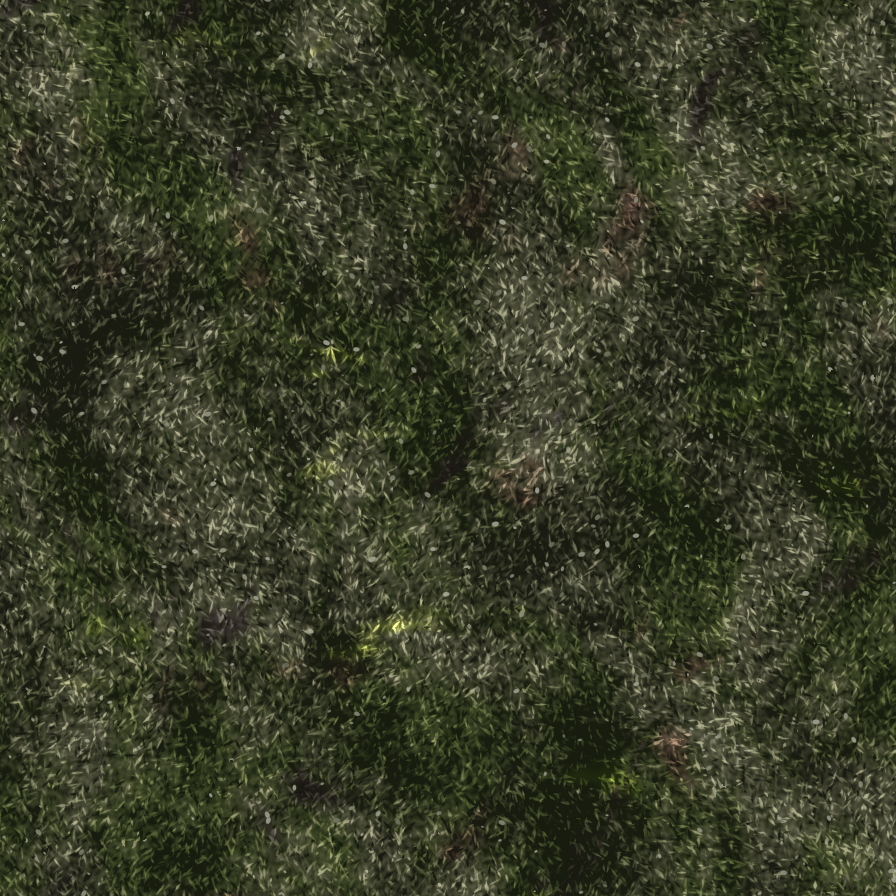
A WebGL 2 fragment shader for this texture:

```glsl
#version 300 es
precision highp float;
// Shaded rough turf: matted blades, dry streaks, bare soil and pale litter.
#define PATCH_SCALE 5.5
#define BLADE_LAYERS 9
#define BLADE_CELLS 46.0
#define BLADE_LENGTH 0.60
#define BLADE_WIDTH 0.10
#define BLADE_CONTRAST 1.40
#define BASE_TONE 0.45
#define PATCH_CONTRAST 0.55
#define GRAIN_CONTRAST 0.26
#define SOFTNESS 0.0006
#define SPECK_CELLS 46.0
#define SOIL_LEVEL 0.36

uniform vec2 u_resolution;
out vec4 fragColor;

vec3 hash3(vec2 p) {
    vec3 q = fract(p.xyx * vec3(0.1031, 0.1030, 0.0973));
    q += dot(q, q.yxz + 33.33);
    return fract((q.xxy + q.yzz) * q.zyx);
}

float cornerSlope(vec2 cell, vec2 offset) {
    float a = 6.2832 * hash3(cell + 71.0).x;
    return dot(vec2(cos(a), sin(a)), offset);
}

// Gradient noise, roughly -1 to 1
float noise(vec2 p) {
    vec2 i = floor(p), f = p - i;
    vec2 u = f * f * f * (f * (f * 6.0 - 15.0) + 10.0);
    vec2 e = vec2(1.0, 0.0);
    float low = mix(cornerSlope(i, f), cornerSlope(i + e, f - e), u.x);
    float high = mix(cornerSlope(i + e.yx, f - e.yx), cornerSlope(i + 1.0, f - 1.0), u.x);
    return 1.5 * mix(low, high, u.y);
}

float fbm(vec2 p) {
    float sum = 0.0, amp = 0.6;
    for (int i = 0; i < 4; i++) {
        sum += amp * noise(p);
        p = mat2(1.6, 1.2, -1.2, 1.6) * p + 17.3;
        amp *= 0.62;
    }
    return sum;
}

// Four-stop colour ramps for living and withered grass
vec3 turfColour(float tone, float dryness) {
    float t = clamp(tone, 0.0, 1.25) * 3.0;
    vec3 green = mix(vec3(0.09, 0.11, 0.055), vec3(0.19, 0.228, 0.115), min(t, 1.0));
    green = mix(green, vec3(0.285, 0.325, 0.165), clamp(t - 1.0, 0.0, 1.0));
    green = mix(green, vec3(0.45, 0.48, 0.29), max(t - 2.0, 0.0));
    vec3 dry = mix(vec3(0.10, 0.105, 0.07), vec3(0.21, 0.22, 0.15), min(t, 1.0));
    dry = mix(dry, vec3(0.335, 0.34, 0.255), clamp(t - 1.0, 0.0, 1.0));
    dry = mix(dry, vec3(0.54, 0.54, 0.43), max(t - 2.0, 0.0));
    return mix(green, dry, dryness);
}

// Lays crossing, tapered blades over the ground tone
float layBlades(vec2 p, float tone, float patchTone, float lean, float soft) {
    for (int layer = 0; layer < BLADE_LAYERS; layer++) {
        float k = float(layer);
        float cells = BLADE_CELLS * (1.0 + 0.08 * k);
        vec2 q = p * cells + k * vec2(7.31, 3.77);
        vec2 home = floor(q);
        for (int n = 0; n < 9; n++) {
            vec2 cell = home + vec2(n % 3, n / 3) - 1.0;
            vec3 r = hash3(cell + 113.0 * k);
            vec3 s = hash3(cell + 57.0 * k + 409.0);
            vec2 d = q - cell - r.xy;
            float angle = lean + 2.2 * (r.z - 0.5);
            vec2 dir = vec2(cos(angle), sin(angle));
            float taper = 1.0 - abs(dot(d, dir)) / (BLADE_LENGTH * mix(0.3, 1.0, s.x));
            float edge = abs(dot(d, vec2(-dir.y, dir.x))) - BLADE_WIDTH * max(taper, 0.0);
            float cover = 1.0 - smoothstep(-soft * cells, soft * cells, edge);
            cover *= smoothstep(0.0, 0.3, taper) * mix(0.6, 1.0, s.y);
            tone = mix(tone, patchTone + BLADE_CONTRAST * (s.z - 0.5), cover);
        }
    }
    return tone;
}

// Scattered pale chips: x is coverage, y is brightness
vec2 litter(vec2 p, float density, float soft) {
    vec2 q = p * SPECK_CELLS, home = floor(q), result = vec2(0.0);
    for (int n = 0; n < 9; n++) {
        vec2 cell = home + vec2(n % 3, n / 3) - 1.0;
        vec3 r = hash3(cell + 831.0), s = hash3(cell + 277.0);
        vec2 d = q - cell - r.xy;
        float a = 6.2832 * s.x;
        d = mat2(cos(a), sin(a), -sin(a), cos(a)) * d;
        float edge = length(d * vec2(1.0, 1.5)) - mix(0.07, 0.19, s.y * s.y);
        float cover = 1.0 - smoothstep(-soft * SPECK_CELLS, soft * SPECK_CELLS, edge);
        cover *= step(r.z, density);
        if (cover > result.x) result = vec2(cover, s.z);
    }
    return result;
}

void main() {
    vec2 p = gl_FragCoord.xy / min(u_resolution.x, u_resolution.y);
    float soft = SOFTNESS + 0.5 / min(u_resolution.x, u_resolution.y);

    // Broad patches and slanting dry streaks
    vec2 warp = 0.05 * vec2(noise(p * 4.0 + 3.0), noise(p * 4.0 + 29.0));
    vec2 w = p + warp;
    float patches = fbm(w * PATCH_SCALE + 11.0);
    float streaks = fbm(vec2(w.x + 0.35 * w.y, w.y * 0.55) * 7.0 + 43.0);
    float clumps = noise(w * 27.0 + 77.0);
    float grain = noise(p * 150.0) + 0.7 * noise(p * 65.0 + 9.0);
    float dryness = smoothstep(-0.5, 0.4, streaks + 0.2 * grain + 0.2 * clumps);
    float patchTone = BASE_TONE + PATCH_CONTRAST * patches + 0.18 * streaks + 0.12 * clumps;

    // Matted grass
    float lean = 1.75 + 1.1 * noise(p * 3.0 + 61.0);
    float tone = layBlades(p, patchTone - 0.2, patchTone, lean, soft);
    tone += GRAIN_CONTRAST * grain;
    vec3 colour = turfColour(tone, dryness);

    // Sunlit lime tufts and reddish withered areas
    float tufts = smoothstep(0.38, 0.8, fbm(w * vec2(4.0, 8.0) + 91.0) + 0.1 * clumps);
    colour *= mix(vec3(1.0), vec3(1.5, 1.55, 1.05), tufts);
    float rust = smoothstep(0.32, 0.8, fbm(w * 6.0 + 137.0));
    colour = mix(colour, dot(colour, vec3(0.35, 0.5, 0.15)) * vec3(1.25, 0.93, 0.78), 0.7 * rust);

    // Dark soil showing through narrow gaps
    float gaps = fbm(vec2(w.x - 0.25 * w.y, w.y * 0.5) * 9.0 + 203.0);
    float soil = smoothstep(SOIL_LEVEL, SOIL_LEVEL + 0.35, gaps + 0.1 * grain);
    vec3 earth = vec3(0.105, 0.085, 0.075) + 0.22 * max(tone - 0.25, 0.0);
    colour = mix(colour, earth, 0.85 * soil);

    // Pale litter, thickest on dry ground
    vec2 chips = litter(p, mix(0.10, 0.42, dryness), soft);
    colour = mix(colour, mix(vec3(0.42, 0.43, 0.35), vec3(0.68, 0.68, 0.61), chips.y), 0.85 * chips.x);

    fragColor = vec4(clamp(colour, 0.0, 1.0), 1.0);
}
```
